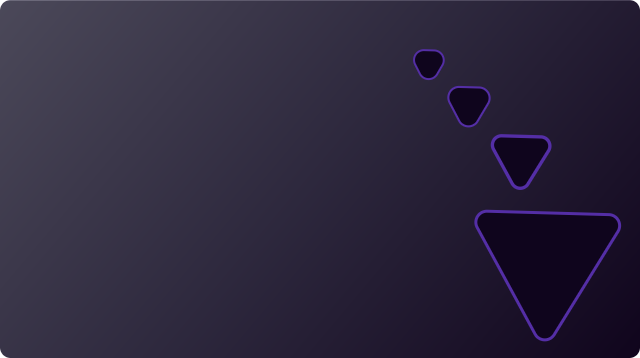
Reproduce this background procedurally as a Shadertoy shader.

```glsl
// A dark violet card with rounded corners and a diagonal gradient, crossed by
// a falling chain of outlined triangles. Each triangle is a distance field
// inflated by a radius; lengths are in canvas heights, origin at lower left.

const vec3 GRADIENT_START = vec3(0.295, 0.285, 0.350);
const vec3 GRADIENT_MID   = vec3(0.176, 0.155, 0.238);
const vec3 GRADIENT_END   = vec3(0.062, 0.018, 0.112);
const vec3 FILL_COLOR     = vec3(0.060, 0.020, 0.112);
const vec3 STROKE_COLOR   = vec3(0.330, 0.182, 0.650);
const vec3 OUTSIDE_COLOR  = vec3(1.0);

const vec2  GRADIENT_WEIGHTS = vec2(0.68, 0.32);  // rightward, downward
const float CARD_RADIUS   = 0.030;
const float RIM_WIDTH     = 0.0025;
const float RIM_STRENGTH  = 0.15;
const float TILT          = 0.028;                // clockwise, radians

// Triangles: middle of the top side (xy), half width, depth
const int COUNT = 4;
const vec4 SHAPES[COUNT] = vec4[COUNT](
    vec4(1.1980, 0.8321, 0.0140, 0.0256),
    vec4(1.3100, 0.7267, 0.0279, 0.0500),
    vec4(1.4557, 0.5936, 0.0547, 0.0940),
    vec4(1.5300, 0.3744, 0.1700, 0.2930));
// Outer corner radius and stroke width of each triangle
const vec2 OUTLINES[COUNT] = vec2[COUNT](
    vec2(0.0302, 0.0055), vec2(0.0326, 0.0058),
    vec2(0.0302, 0.0093), vec2(0.0350, 0.0083));

float segmentDistance(vec2 p, vec2 a, vec2 b) {
    vec2 ab = b - a;
    return length(p - a - ab * clamp(dot(p - a, ab) / dot(ab, ab), 0.0, 1.0));
}

// Signed distance to a triangle pointing down, its top side on y = 0
float triangleDistance(vec2 p, float halfWidth, float depth) {
    p.x = abs(p.x);
    vec2 corner = vec2(halfWidth, 0.0);
    vec2 apex = vec2(0.0, -depth);
    float d = min(segmentDistance(p, vec2(0.0), corner),
                  segmentDistance(p, corner, apex));
    vec2 sideNormal = vec2(depth, -halfWidth);
    bool inside = p.y < 0.0 && dot(p - corner, sideNormal) < 0.0;
    return inside ? -d : d;
}

float roundedBoxDistance(vec2 p, vec2 halfSize, float radius) {
    vec2 q = abs(p) - halfSize + radius;
    return length(max(q, 0.0)) + min(max(q.x, q.y), 0.0) - radius;
}

// Antialiased coverage of the region where d is negative
float coverage(float d, float pixel) {
    return clamp(0.5 - d / pixel, 0.0, 1.0);
}

vec3 backdrop(vec2 uv) {
    float t = dot(vec2(uv.x, 1.0 - uv.y), GRADIENT_WEIGHTS);
    vec3 early = mix(GRADIENT_START, GRADIENT_MID, clamp(2.0 * t, 0.0, 1.0));
    return mix(early, GRADIENT_END, clamp(2.0 * t - 1.0, 0.0, 1.0));
}

void mainImage(out vec4 fragColor, in vec2 fragCoord) {
    float pixel = 1.0 / iResolution.y;
    vec2 p = fragCoord * pixel;
    vec2 size = vec2(iResolution.x * pixel, 1.0);
    vec3 color = backdrop(p / size);

    // Faint light along the top rim
    color += RIM_STRENGTH * coverage(1.0 - RIM_WIDTH - p.y, pixel);

    // Outlined triangles
    float c = cos(TILT), s = sin(TILT);
    for (int i = 0; i < COUNT; i++) {
        vec2 q = p - SHAPES[i].xy;
        q = vec2(c * q.x - s * q.y, s * q.x + c * q.y);
        float d = triangleDistance(q, SHAPES[i].z, SHAPES[i].w) - OUTLINES[i].x;
        color = mix(color, STROKE_COLOR, coverage(d, pixel));
        color = mix(color, FILL_COLOR, coverage(d + OUTLINES[i].y, pixel));
    }

    // Rounded card corners
    float card = roundedBoxDistance(p - 0.5 * size, 0.5 * size, CARD_RADIUS);
    color = mix(OUTSIDE_COLOR, color, coverage(card, pixel));
    fragColor = vec4(color, 1.0);
}
```
